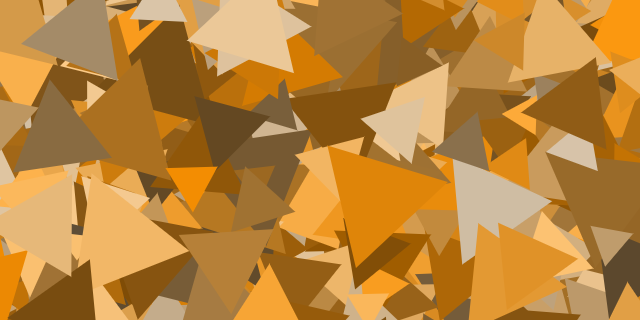
Reproduce this background procedurally as a Shadertoy shader.

```glsl
// Opaque equilateral triangles in amber and brown tones, scattered and overlapping.

const int   TRIANGLE_COUNT = 500;
const float MIN_RADIUS     = 0.065;  // circumradius, in canvas heights
const float MAX_RADIUS     = 0.235;
const float MARGIN         = 0.17;   // scatter beyond the canvas edges
const float HUE_MIX        = 0.577;  // green level between blue (0) and red (1)
const vec2  LIGHTNESS      = vec2(0.26, 0.76);
const vec2  SATURATION     = vec2(0.25, 1.0);
const float SATURATION_POW = 0.75;   // below 1 favours vivid tones
const vec3  BASE_COLOR     = vec3(0.62, 0.40, 0.10);
const float TAU            = 6.2831853;

float hash(float n, float salt) {
    return fract(sin(n * 12.9898 + salt * 78.233) * 43758.5453);
}

// Signed distance to the edge lines of an equilateral triangle pointing up
float triangleDistance(vec2 p, float radius) {
    return max(abs(p.x) * 0.8660254 + p.y * 0.5, -p.y) - 0.5 * radius;
}

vec2 rotate(vec2 p, float angle) {
    float c = cos(angle), s = sin(angle);
    return vec2(c * p.x - s * p.y, s * p.x + c * p.y);
}

// One hue with random lightness and saturation
vec3 amberTone(float id) {
    float light = mix(LIGHTNESS.x, LIGHTNESS.y, hash(id, 5.0));
    float sat = mix(SATURATION.x, SATURATION.y, pow(hash(id, 6.0), SATURATION_POW));
    float chroma = sat * (1.0 - abs(2.0 * light - 1.0));
    return light + chroma * (vec3(1.0, HUE_MIX, 0.0) - 0.5);
}

void mainImage(out vec4 fragColor, in vec2 fragCoord) {
    float pixel = 1.0 / iResolution.y;
    vec2 uv = fragCoord * pixel;
    vec2 canvas = vec2(iResolution.x * pixel, 1.0);

    vec3 color = vec3(0.0);
    float uncovered = 1.0;

    // Front to back, until the pixel is fully covered
    for (int i = 0; i < TRIANGLE_COUNT; i++) {
        float id = float(i) + 1.0;
        vec2 place = vec2(hash(id, 1.0), hash(id, 2.0));
        vec2 p = uv - mix(vec2(-MARGIN), canvas + MARGIN, place);
        if (dot(p, p) > MAX_RADIUS * MAX_RADIUS) continue;

        float radius = mix(MIN_RADIUS, MAX_RADIUS, hash(id, 3.0));
        float d = triangleDistance(rotate(p, TAU * hash(id, 4.0)), radius);
        float cover = clamp(0.5 - d / pixel, 0.0, 1.0);
        if (cover <= 0.0) continue;

        color += uncovered * cover * amberTone(id);
        uncovered *= 1.0 - cover;
        if (uncovered < 0.004) break;
    }

    fragColor = vec4(color + uncovered * BASE_COLOR, 1.0);
}
```
